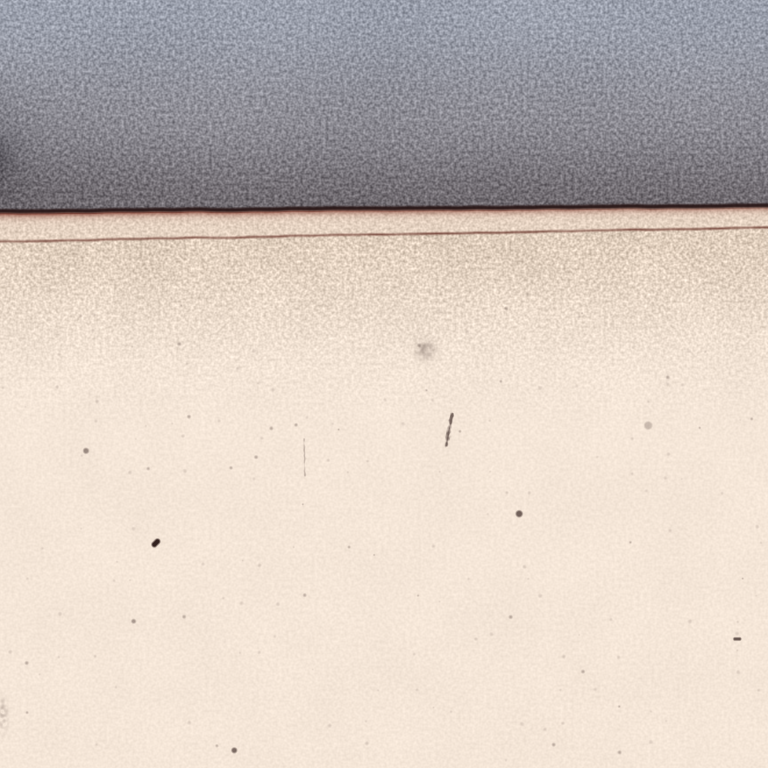
A WebGL 1 fragment shader for this texture:

```glsl
precision highp float;
// Grainy slate band above a warm paper sheet, parted by a dark ragged seam
// and a thin rust line. Gradients give the tone, gradient noise the grain,
// and distance functions the scratches and specks.
uniform vec2 u_resolution;

float hash(vec2 p) {
  vec3 q = fract(vec3(p.xyx) * 0.1031);
  q += dot(q, q.yzx + 33.33);
  return fract((q.x + q.y) * q.z);
}

vec2 gradient(vec2 cell) {
  float angle = 6.2832 * hash(cell);
  return vec2(cos(angle), sin(angle));
}

// Gradient noise, roughly -0.7 to 0.7.
float noise(vec2 p) {
  vec2 i = floor(p), f = fract(p);
  vec2 w = f * f * f * (f * (f * 6.0 - 15.0) + 10.0);
  vec2 e = vec2(1.0, 0.0);
  float a = dot(gradient(i), f);
  float b = dot(gradient(i + e.xy), f - e.xy);
  float c = dot(gradient(i + e.yx), f - e.yx);
  float d = dot(gradient(i + e.xx), f - e.xx);
  return mix(mix(a, b, w.x), mix(c, d, w.x), w.y);
}

float segment(vec2 p, vec2 a, vec2 b) {
  vec2 ab = b - a;
  return length(p - a - ab * clamp(dot(p - a, ab) / dot(ab, ab), 0.0, 1.0));
}

// Soft coverage of a shape whose outline lies at the given radius.
float cover(float dist, float radius, float blur) {
  return 1.0 - smoothstep(radius - blur, radius + blur, dist);
}

float speck(vec2 p, vec2 center, float radius) {
  return cover(length(p - center), radius, 0.0018);
}

// One small random fleck in some of the cells of a grid.
float flecks(vec2 p, float cells, float density) {
  vec2 cell = floor(p * cells);
  vec2 offset = 0.25 + 0.5 * vec2(hash(cell + 17.0), hash(cell + 53.0));
  float present = step(1.0 - density, hash(cell + 91.0));
  float radius = mix(0.0006, 0.0022, hash(cell + 29.0));
  return present * speck(p, (cell + offset) / cells, radius);
}

vec3 slate(vec2 p, float grain) {
  vec3 low = vec3(0.43, 0.41, 0.43);
  vec3 middle = vec3(0.55, 0.545, 0.575);
  vec3 high = vec3(0.61, 0.63, 0.68);
  vec3 color = mix(low, middle, smoothstep(0.72, 0.85, p.y));
  color = mix(color, high, smoothstep(0.82, 1.0, p.y));
  color += 0.025 * noise(p * vec2(5.0, 9.0));
  color -= 0.16 * exp(-length((p - vec2(0.0, 0.795)) * vec2(45.0, 28.0)));
  return color + 0.17 * grain;
}

vec3 paper(vec2 p, float grain) {
  float shade = smoothstep(0.42, 0.71, p.y);
  vec3 color = mix(vec3(0.96, 0.902, 0.845), vec3(0.875, 0.805, 0.735), shade * shade);
  float mottle = noise(p * 13.0) + 0.6 * noise(p * 47.0);
  color += mottle * mix(0.012, 0.035, shade);
  return color + grain * mix(0.035, 0.17, shade);
}

// Darkening of the sheet by its larger marks and scattered flecks.
float marks(vec2 p) {
  float ragged = 0.0022 * noise(p * 180.0);
  float scratch = cover(segment(p, vec2(0.589, 0.461), vec2(0.581, 0.420)) + ragged, 0.0017, 0.0018);
  float hair = cover(segment(p, vec2(0.396, 0.428), vec2(0.397, 0.381)) + ragged, 0.0006, 0.0016);
  float smudge = exp(-dot(p - vec2(0.555, 0.544), p - vec2(0.555, 0.544)) * 8000.0);
  smudge *= 0.24 + 0.25 * noise(p * 130.0);
  float edgeStain = cover(length((p - vec2(0.004, 0.068)) * vec2(1.0, 0.28)), 0.005, 0.005);
  float ink = 0.62 * scratch + 0.25 * hair + smudge;
  ink += edgeStain * max(0.0, 0.1 + 0.4 * noise(p * 150.0));
  ink += 0.95 * cover(segment(p, vec2(0.201, 0.291), vec2(0.205, 0.295)), 0.0034, 0.0018);
  ink += 0.65 * speck(p, vec2(0.676, 0.331), 0.0042);
  ink += 0.70 * cover(segment(p, vec2(0.957, 0.168), vec2(0.963, 0.168)), 0.002, 0.0016);
  ink += 0.60 * speck(p, vec2(0.305, 0.023), 0.0034);
  ink += 0.45 * speck(p, vec2(0.112, 0.413), 0.0035);
  ink += 0.40 * speck(p, vec2(0.174, 0.191), 0.0026);
  ink += 0.22 * speck(p, vec2(0.844, 0.446), 0.0050);
  float below = 1.0 - smoothstep(0.60, 0.67, p.y);
  ink += below * (0.28 * flecks(p, 19.0, 0.16) + 0.12 * flecks(p + 3.7, 43.0, 0.13));
  return clamp(ink, 0.0, 1.0);
}

void main() {
  vec2 p = gl_FragCoord.xy / u_resolution;
  float grain = noise(p * 210.0) + 0.7 * noise(p * 330.0 + 40.0);

  // Signed heights above the two slightly tilted lines.
  float wobble = 0.0012 * noise(vec2(p.x * 28.0, 2.5));
  float seam = p.y - (0.7245 + 0.0075 * p.x) - wobble;
  float rule = p.y - (0.6855 + 0.0185 * p.x) - wobble;

  vec3 color = paper(p, grain);
  color = mix(color, vec3(0.16, 0.09, 0.08), marks(p));
  float strip = smoothstep(-0.001, 0.002, rule);
  color = mix(color, vec3(0.91, 0.835, 0.77) + 0.10 * grain, 0.75 * strip);

  float ruleInk = 0.68 + 0.3 * noise(vec2(p.x * 24.0, 7.3));
  color = mix(color, vec3(0.40, 0.20, 0.16), ruleInk * cover(abs(rule), 0.0014, 0.0020));

  // Rust fringe beneath the dark seam, fading to the right.
  float fringe = exp(-abs(seam + 0.003) * 260.0) * mix(0.85, 0.5, p.x);
  color = mix(color, vec3(0.48, 0.20, 0.15), fringe);
  color = mix(color, slate(p, grain), smoothstep(-0.0015, 0.0015, seam));
  color = mix(color, vec3(0.15, 0.08, 0.08), 0.92 * cover(abs(seam - 0.0005), 0.0027, 0.0022));
  gl_FragColor = vec4(clamp(color, 0.0, 1.0), 1.0);
}
```
